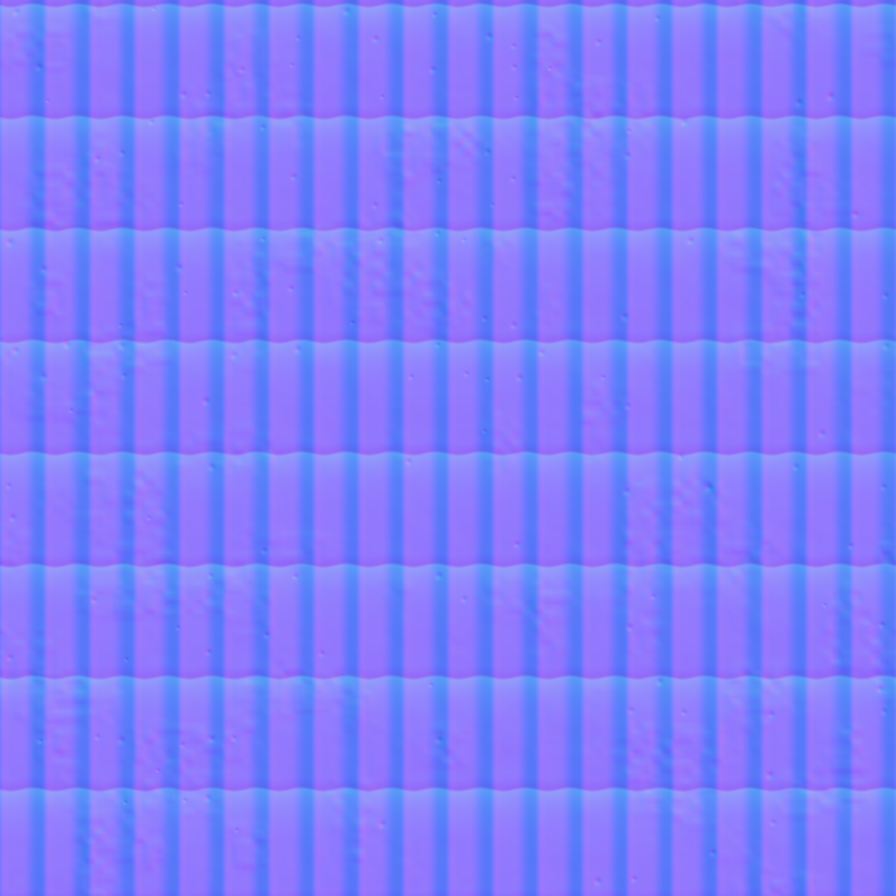
This texture map is drawn by a WebGL 2 fragment shader. Its source:

```glsl
#version 300 es
precision highp float;

#define COLUMNS 20.0
#define ROWS 8.0
#define COLUMN_SHIFT 0.08
#define ROW_SHIFT 0.031
#define RIGHT_LEAN 0.145
#define LEFT_LEAN -0.31
#define TOP_LEAN 0.34
#define BASE_LEAN -0.068
#define LIP_DIP 0.09
#define WEAR 0.0007
#define PIT_DEPTH 0.36
#define PIT_GRID 32.0

uniform vec2 u_resolution;
out vec4 fragColor;

const float TAU = 6.2831853;

float hash(vec2 p) {
    uvec2 q = uvec2(ivec2(p)) * uvec2(1597334673u, 3812015801u);
    uint n = (q.x ^ q.y) * 1597334673u;
    n = (n ^ (n >> 15)) * 2246822519u;
    return float((n ^ (n >> 13)) >> 8) / 16777216.0;
}

// Value noise that wraps after one canvas
float wrapNoise(vec2 uv, float period, float seed) {
    vec2 p = uv * period;
    vec2 cell = floor(p);
    vec2 f = fract(p);
    f = f * f * f * (f * (f * 6.0 - 15.0) + 10.0);
    vec2 a = mod(cell, period) + seed;
    vec2 b = mod(cell + 1.0, period) + seed;
    return mix(mix(hash(a), hash(vec2(b.x, a.y)), f.x),
               mix(hash(vec2(a.x, b.y)), hash(b), f.x), f.y);
}

// Soft unevenness with rougher worn patches
float wearHeight(vec2 uv) {
    float patches = smoothstep(0.5, 0.85, wrapNoise(uv, 18.0, 211.0));
    float soft = wrapNoise(uv, 40.0, 307.0);
    float rough = wrapNoise(uv, 90.0, 503.0);
    return 0.45 * soft + (0.08 + patches) * rough;
}

vec2 wearSlope(vec2 uv) {
    const float e = 0.001;
    float dx = wearHeight(uv + vec2(e, 0.0)) - wearHeight(uv - vec2(e, 0.0));
    float dy = wearHeight(uv + vec2(0.0, e)) - wearHeight(uv - vec2(0.0, e));
    return -vec2(dx, dy) / (2.0 * e) * WEAR;
}

// Sparse small pits, at most one per grid cell
vec2 pitSlope(vec2 uv) {
    vec2 p = uv * PIT_GRID;
    vec2 id = mod(floor(p), PIT_GRID);
    vec2 center = 0.3 + 0.4 * vec2(hash(id + 701.0), hash(id + 809.0));
    float radius = mix(0.06, 0.12, hash(id + 907.0));
    float present = step(0.87, hash(id + 1009.0));
    vec2 d = (fract(p) - center) / radius;
    return -PIT_DEPTH * present * d * exp(-dot(d, d));
}

// Sideways lean: broad right-facing slope, then a steep left-facing valley
float sideLean(float across, float variation) {
    float fall = smoothstep(0.42 + variation, 0.77, across);
    float rise = smoothstep(0.84, 1.0, across);
    float fromEdge = abs(fract(across - 0.04 + 0.5) - 0.5);
    float ridge = 0.05 * exp(-pow(fromEdge / 0.06, 2.0));
    return mix(RIGHT_LEAN, LEFT_LEAN, fall * (1.0 - rise)) + ridge;
}

// Vertical lean: bright rounded top, flat body, dipped lower lip
float verticalLean(float below) {
    float seam = smoothstep(0.0, 0.035, below);
    float top = TOP_LEAN * exp(-5.5 * below);
    return BASE_LEAN + mix(-LIP_DIP, top, seam) - LIP_DIP * smoothstep(0.9, 1.0, below) * seam;
}

void main() {
    vec2 uv = gl_FragCoord.xy / u_resolution;

    // Tile layout, with the seam rising toward the right of each tile
    float column = uv.x * COLUMNS - COLUMN_SHIFT;
    float across = fract(column);
    float seamCurve = 0.014 * cos(TAU * (across - 0.65));
    float row = uv.y * ROWS + ROW_SHIFT - seamCurve;
    float below = 1.0 - fract(row);
    vec2 tile = mod(floor(vec2(column, row)), vec2(COLUMNS, ROWS));
    float variation = 0.08 * (hash(tile + 101.0) - 0.5);

    // Surface normal
    vec2 slope = vec2(sideLean(across, variation), verticalLean(below));
    slope += wearSlope(uv) + pitSlope(uv);
    float facing = sqrt(max(0.0, 1.0 - dot(slope, slope)));

    // Slight shade in the seam
    float shade = 0.03 * (1.0 - smoothstep(0.0, 0.04, min(below, 1.0 - below)));
    vec3 color = 0.5 + 0.5 * vec3(slope, facing);
    color.b -= shade;
    fragColor = vec4(color, 1.0);
}
```
